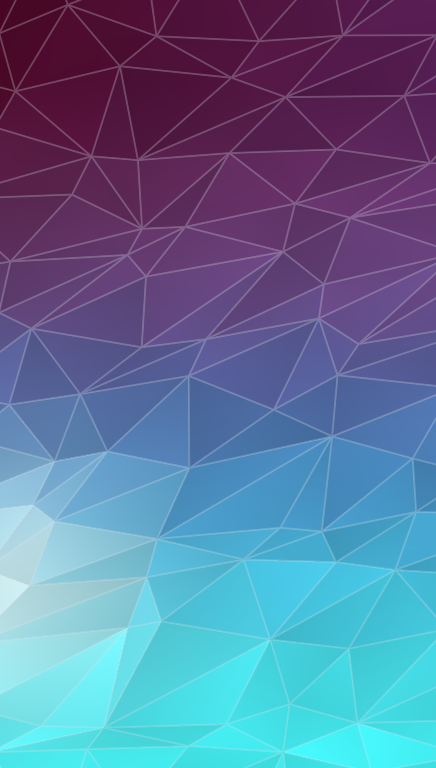
This background is drawn by a Shadertoy shader. Its source:

```glsl
#define CELL vec2(0.112, 0.081)
#define JITTER 0.36
#define FLATNESS 0.68
#define FACET_CONTRAST 0.13
#define LINE_WIDTH 0.0004
#define LINE_ALPHA 0.27
#define GLOW_CENTER vec2(0.0, 0.235)
#define GLOW_RADIUS vec2(0.175, 0.155)
#define GLOW_COLOR vec3(0.86, 0.92, 0.92)
#define GLOW_STRENGTH 0.86

const vec3 RAMP[9] = vec3[9](
    vec3(0.25, 0.91, 0.92), vec3(0.27, 0.86, 0.90), vec3(0.26, 0.72, 0.84),
    vec3(0.27, 0.53, 0.73), vec3(0.32, 0.38, 0.61), vec3(0.39, 0.26, 0.48),
    vec3(0.37, 0.17, 0.36), vec3(0.32, 0.08, 0.25), vec3(0.31, 0.07, 0.23));

vec2 hash2(vec2 p) {
    vec3 q = fract(p.xyx * vec3(0.1031, 0.1030, 0.0973));
    q += dot(q, q.yzx + 33.33);
    return fract((q.xx + q.yz) * q.zy);
}

float cross2(vec2 a, vec2 b) { return a.x * b.y - a.y * b.x; }

float area(vec2 a, vec2 b, vec2 c) { return cross2(b - a, c - a); }

// Jittered point of a sheared lattice, in units of canvas height
vec2 meshVertex(vec2 id) {
    vec2 q = id + JITTER * (2.0 * hash2(id + 57.0) - 1.0);
    return vec2(q.x + 0.5 * q.y, q.y) * CELL;
}

// Signed distance to an edge, positive on its left
float edgeDistance(vec2 p, vec2 a, vec2 b) {
    return cross2(normalize(b - a), p - a);
}

// Keep the triangle that contains p: its border distance, centre and seed
void addTriangle(vec2 p, vec2 a, vec2 b, vec2 c, vec2 id,
                 inout float border, inout vec2 center, inout vec2 seed) {
    float d = min(edgeDistance(p, a, b),
              min(edgeDistance(p, b, c), edgeDistance(p, c, a)));
    if (d > border) {
        border = d;
        center = (a + b + c) / 3.0;
        seed = id;
    }
}

// Vertical ramp, warmer at upper left, with a pale glow at lower left
vec3 background(vec2 p, float aspect) {
    float t = clamp(p.y, 0.0, 1.0) * 8.0;
    int i = min(int(t), 7);
    vec3 color = mix(RAMP[i], RAMP[i + 1], t - float(i));
    float side = p.x / aspect - 0.5;
    color += side * vec3(0.05, 0.09, 0.18) * smoothstep(0.4, 0.95, p.y);
    vec2 g = (p - GLOW_CENTER) / GLOW_RADIUS;
    return mix(color, GLOW_COLOR, GLOW_STRENGTH * exp(-dot(g, g)));
}

void mainImage(out vec4 fragColor, in vec2 fragCoord) {
    float pixel = 1.0 / iResolution.y;
    float aspect = iResolution.x * pixel;
    vec2 p = fragCoord * pixel;
    vec2 lattice = p / CELL;
    vec2 base = floor(vec2(lattice.x - 0.5 * lattice.y, lattice.y));

    // Find the facet under this point
    float border = -1.0;
    vec2 center = p, seed = base;
    for (int y = -1; y <= 1; y++)
    for (int x = -1; x <= 1; x++) {
        vec2 id = base + vec2(x, y);
        vec2 a = meshVertex(id);
        vec2 b = meshVertex(id + vec2(1, 0));
        vec2 c = meshVertex(id + vec2(0, 1));
        vec2 d = meshVertex(id + vec2(1, 1));
        // Split each quad along the better balanced diagonal
        if (min(area(a, b, c), area(b, d, c)) > min(area(a, b, d), area(a, d, c))) {
            addTriangle(p, a, b, c, id, border, center, seed);
            addTriangle(p, b, d, c, id + 0.5, border, center, seed);
        } else {
            addTriangle(p, a, b, d, id, border, center, seed);
            addTriangle(p, a, d, c, id + 0.5, border, center, seed);
        }
    }

    // Facet shade with a soft slope across it
    vec2 rnd = hash2(seed * 2.0 + 211.0);
    vec3 color = background(mix(p, center, FLATNESS), aspect);
    float angle = 6.2832 * rnd.y;
    float slope = dot(p - center, vec2(cos(angle), sin(angle)));
    color *= 1.0 + FACET_CONTRAST * (rnd.x - 0.5) + 0.6 * slope;

    // Fine pale mesh lines
    float line = 1.0 - smoothstep(LINE_WIDTH, LINE_WIDTH + 1.2 * pixel, abs(border));
    color = mix(color, vec3(0.86, 0.88, 0.92), LINE_ALPHA * line);
    fragColor = vec4(clamp(color, 0.0, 1.0), 1.0);
}
```
